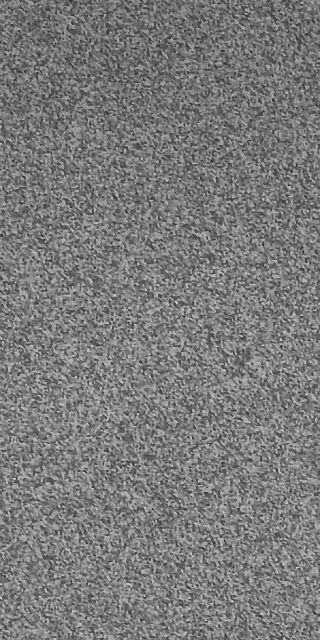
Write a WebGL 2 fragment shader that draws this texture.

```glsl
#version 300 es
precision highp float;
// Short-pile grey carpet: fine light and dark tufts under soft light.
// Soft cellular noise blends slanted tufts of random tone; subtracting
// its wider blend keeps the pile even. Light dims towards the top.

uniform vec2 u_resolution;
out vec4 fragColor;

const float TUFTS_ACROSS = 150.0;
const vec2 TUFT_STRETCH = vec2(1.35, 0.78);
const float TUFT_SLANT = 0.75;
const float MEAN_TONE = 0.482;
const float TUFT_CONTRAST = 0.73;
const float EVENNESS = 0.5;
const vec3 WOOL_TINT = vec3(1.003, 1.003, 0.985);

// Three independent random values per cell.
vec3 hash3(vec2 cell, float seed) {
    vec3 p = fract(vec3(cell.xyx + seed) * vec3(0.1031, 0.1030, 0.0973));
    p += dot(p, p.yxz + 33.33);
    return fract((p.xxy + p.yzz) * p.zyx);
}

mat2 rotation(float angle) {
    float c = cos(angle), s = sin(angle);
    return mat2(c, s, -s, c);
}

// Cellular noise: mean tone of nearby tufts weighted by closeness,
// as a narrow blend (x) and a wide one (y).
vec2 tuftNoise(vec2 p, vec2 stretch, float slant, vec2 sharpness, float seed) {
    vec2 cell = floor(p);
    vec2 toneSum = vec2(0.0);
    vec2 weightSum = vec2(0.0);
    for (int y = -1; y <= 1; y++) {
        for (int x = -1; x <= 1; x++) {
            vec2 neighbour = cell + vec2(x, y);
            vec3 rnd = hash3(neighbour, seed);
            vec3 look = hash3(neighbour, seed + 47.0);
            vec2 offset = p - neighbour - rnd.xy;
            float angle = slant + 2.2 * (look.x - 0.5);
            vec2 along = rotation(angle) * offset / stretch;
            vec2 weight = exp(-sharpness * vec2(dot(along, along), dot(offset, offset)));
            toneSum += weight * look.y;
            weightSum += weight;
        }
    }
    return toneSum / max(weightSum, vec2(1e-5));
}

// Broad, barely visible shading made of layered sines.
float broadShade(vec2 p) {
    return sin(p.x * 7.0 + 2.0 * sin(p.y * 4.0))
         + sin(p.y * 9.0 + 2.0 * sin(p.x * 5.0 + 1.0));
}

// Light falls off towards the far, upper end.
float lightLevel(float height) {
    return mix(1.03, 0.9, smoothstep(0.45, 1.0, height));
}

void main() {
    vec2 p = gl_FragCoord.xy / u_resolution.x;
    float height = gl_FragCoord.y / u_resolution.y;

    // Tufts, evened out over their surroundings
    vec2 tuft = tuftNoise(p * TUFTS_ACROSS, TUFT_STRETCH, TUFT_SLANT,
                          vec2(3.6, 1.3), 11.0) - 0.5;
    float pile = tuft.x - EVENNESS * tuft.y;

    // Tone and light
    float tone = MEAN_TONE + TUFT_CONTRAST * pile + 0.003 * broadShade(p);
    tone *= lightLevel(height);
    fragColor = vec4(clamp(tone * WOOL_TINT, 0.0, 1.0), 1.0);
}
```
